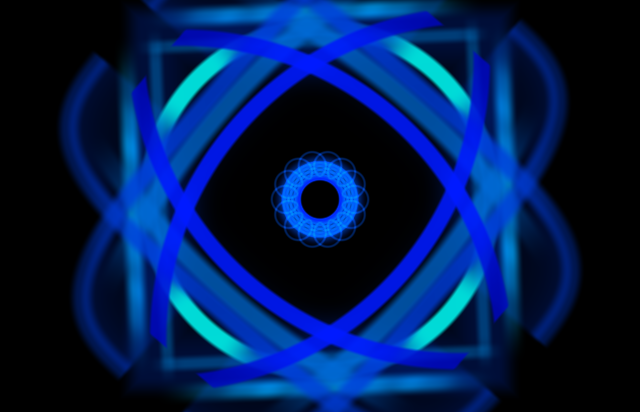
Write a WebGL 1 fragment shader that draws this background.

```glsl
precision highp float;
// A glowing blue knot of light ribbons with four-fold symmetry around a small
// rosette. Ribbons are arcs, superellipses and a ring, layered by distance;
// the rosette is two families of circle outlines spun around the centre.
uniform vec2 u_resolution;

// Lengths are fractions of the canvas height.
const float HALF_PI = 1.5707963;
const float CENTRE_Y = 0.016;
const float TWIST = 0.862;            // angle of the first ribbon's normal
const float ARC_APEX = 0.268;
const float ARC_RADIUS = 0.786;
const float ARC_REACH = 0.516;
const float RING_RADIUS = 0.417;
const vec2 LOOP_AXES = vec2(0.363, 0.625);
const float LOOP_GAP = 0.085;         // opening at the tip of each loop
const float FRAME_TILT = 0.04;
const float PETALS = 14.0;

const vec3 ELECTRIC = vec3(0.0, 0.10, 1.0);
const vec3 DEEP = vec3(0.0, 0.02, 0.78);
const vec3 AZURE = vec3(0.0, 0.42, 0.84);
const vec3 COBALT = vec3(0.0, 0.24, 0.86);
const vec3 CYAN = vec3(0.0, 0.90, 0.88);
const vec3 TEAL = vec3(0.0, 0.46, 0.62);
const vec3 NAVY = vec3(0.0, 0.055, 0.22);

// Coordinates along a normal at the given angle and along its tangent.
vec2 turn(vec2 p, float angle) {
  float c = cos(angle), s = sin(angle);
  return vec2(c * p.x + s * p.y, c * p.y - s * p.x);
}

// Coverage of a band around distance zero.
float band(float d, float halfWidth, float soft) {
  return 1.0 - smoothstep(halfWidth - soft, halfWidth + soft, abs(d));
}

// Signed distance to a circle whose apex lies on the positive normal.
float arcDistance(vec2 q, float apex, float radius) {
  return length(q - vec2(apex - radius, 0.0)) - radius;
}

// Approximate signed distance to a fourth-power superellipse.
float loopDistance(vec2 q) {
  vec2 u = abs(q) / LOOP_AXES;
  vec2 u2 = u * u;
  float f = max(pow(dot(u2, u2), 0.25), 0.001);
  vec2 gradient = u2 * u / (LOOP_AXES * f * f * f);
  return (f - 1.0) / max(length(gradient), 0.5);
}

// Straight teal bars forming a slightly turned square.
vec3 frameGlow(vec2 p) {
  vec3 glow = vec3(0.0);
  for (int i = 0; i < 4; i++) {
    vec2 q = turn(p, FRAME_TILT + HALF_PI * float(i));
    float streak = 0.85 + 0.1 * sin(q.y * 31.0) + 0.05 * sin(q.y * 73.0 + q.x * 40.0);
    float fade = 1.0 - smoothstep(0.16, 0.42, abs(q.y));
    glow += TEAL * streak * fade * band(q.x - 0.455, 0.019, 0.014);
    glow += TEAL * 0.4 * band(q.x - 0.385, 0.014, 0.01) * band(q.y, 0.39, 0.05);
  }
  return glow;
}

// Spirograph of small outer loops and an inner swirl.
vec3 rosette(vec2 p, float pixel) {
  float r = length(p);
  float outer = 0.0, inner = 0.0;
  for (int i = 0; i < 14; i++) {
    float a = 4.0 * HALF_PI * float(i) / PETALS;
    vec2 spoke = vec2(cos(a), sin(a));
    outer += band(length(p - spoke * 0.084) - 0.033, 0.0025, pixel);
    inner += band(length(p - spoke.yx * 0.021) - 0.070, 0.003, pixel);
  }
  float body = smoothstep(0.046, 0.050, r) * (1.0 - smoothstep(0.085, 0.118, r));
  float rim = band(r - 0.051, 0.004, 0.004);
  float middle = band(r - 0.075, 0.015, 0.02);
  vec3 color = body * vec3(0.0, 0.12, 0.5);
  color += outer * vec3(0.0, 0.13, 0.36) + inner * vec3(0.0, 0.08, 0.25);
  color += middle * vec3(0.0, 0.17, 0.15);
  return mix(min(color, vec3(0.0, 0.58, 0.98)), ELECTRIC, rim * 0.85);
}

void main() {
  float pixel = 1.0 / u_resolution.y;
  vec2 p = (gl_FragCoord.xy - 0.5 * u_resolution) * pixel - vec2(0.0, CENTRE_Y);
  float r = length(p);

  // Dark haze on the four sides, then the translucent lobes.
  float side = max(abs(p.x), abs(p.y));
  vec3 color = NAVY * smoothstep(0.24, 0.40, side) * (1.0 - smoothstep(0.43, 0.49, side));
  for (int i = 0; i < 2; i++) {
    vec2 q = turn(p, TWIST + HALF_PI * float(i));
    float d = loopDistance(q);
    float lobe = smoothstep(0.30, 0.44, abs(q.y)) * smoothstep(LOOP_GAP - 0.01, LOOP_GAP + 0.01, abs(q.x));
    color += NAVY * lobe * (1.0 - smoothstep(-0.01, 0.01, d)) * (0.4 + 0.8 * exp(d * 18.0));
  }
  color += frameGlow(p);

  // Ring that flares to cyan on the diagonals.
  float flare = smoothstep(-0.1, 0.85, cos(4.0 * (atan(p.y, p.x) - 0.82)));
  float ring = band(r - RING_RADIUS, 0.021, 0.006);
  color = mix(color, mix(AZURE, CYAN, flare), ring * mix(0.55, 0.95, flare));

  // Wide pale ribbons.
  for (int i = 0; i < 4; i++) {
    vec2 q = turn(p, TWIST + HALF_PI * float(i));
    float pale = band(arcDistance(q, 0.322, 1.8), 0.024, 0.012);
    color = mix(color, AZURE, pale * 0.72 * (1.0 - smoothstep(0.25, 0.52, abs(q.y))));
  }
  // Long loops, dimming toward the outer lobes.
  for (int i = 0; i < 2; i++) {
    vec2 q = turn(p, TWIST + HALF_PI * float(i));
    float open = smoothstep(LOOP_GAP - 0.006, LOOP_GAP + 0.006, abs(q.x));
    float strength = mix(0.8, 0.36, smoothstep(0.22, 0.52, abs(q.y)));
    color = mix(color, COBALT, band(loopDistance(q), 0.022, 0.013) * open * strength);
  }
  // Bright arcs on top, with darker square ends.
  for (int i = 0; i < 4; i++) {
    vec2 q = turn(p, TWIST + HALF_PI * float(i));
    float d = arcDistance(q, ARC_APEX, ARC_RADIUS);
    float cover = band(d, 0.020, 0.005) * band(q.y, ARC_REACH, 0.004) * step(0.0, q.x + 0.1);
    float tip = smoothstep(0.28, 0.50, abs(q.y));
    color += vec3(0.0, 0.03, 0.12) * exp(-abs(d) * 45.0) * band(q.y, 0.42, 0.1) * step(-0.1, q.x);
    color = mix(color, mix(ELECTRIC, DEEP, tip), cover * mix(0.88, 0.78, tip));
  }

  color += rosette(p, pixel);
  gl_FragColor = vec4(clamp(color, 0.0, 1.0), 1.0);
}
```
